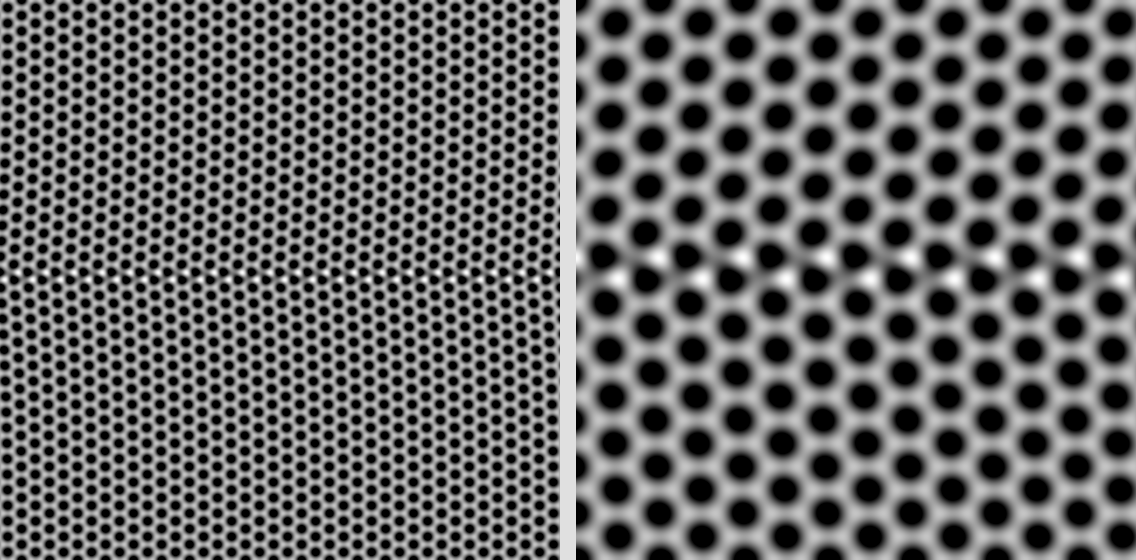
Left: the whole. Right: its middle third, enlarged.
Give the GLSL for this pattern, as a Shadertoy shader.

```glsl
const float TAU = 6.2831853;
const vec2 REPEATS = vec2(20.0, 36.0);  // staggered cells across and down
const float BEND_Y = 0.519;             // height where the columns kink
const float BEND_START = 0.48;          // column offset at the kink, in cells
const float BEND_AMOUNT = 0.294;        // extra offset far from the kink
const float BEND_POWER = 2.5;
const float SEAM_Y = 0.507;             // height of the row of bright sparks
const float SEAM_WIDTH = 0.014;
const float SEAM_PHASE = 0.46;
const float BASE_GRAY = 0.365;
const float CONTRAST = 0.27;

// Signed vertical distance that wraps around the tile
float wrappedOffset(float y, float center) {
    return fract(y - center + 0.5) - 0.5;
}

// Sideways drift of the columns, steep at the kink and flat half a tile away
float columnDrift(float y) {
    float t = 2.0 * abs(wrappedOffset(y, BEND_Y));
    return BEND_START + BEND_AMOUNT * (1.0 - pow(max(1.0 - t, 0.0), BEND_POWER));
}

// A common phase favours one set of gaps between dots over the other
float seamPhase(float y) {
    float d = wrappedOffset(y, SEAM_Y) / SEAM_WIDTH;
    return SEAM_PHASE * exp(-d * d);
}

// Three crossing waves: 3 at dot centers, -1.5 in the gaps
float hexWaves(vec2 cell, float phase) {
    vec2 a = TAU * cell;
    return cos(2.0 * a.x + phase)
         + cos(a.y - a.x + phase)
         + cos(-a.y - a.x + phase);
}

void mainImage(out vec4 fragColor, in vec2 fragCoord) {
    vec2 uv = fragCoord / iResolution.xy;
    vec2 cell = uv * REPEATS;
    cell.x -= columnDrift(uv.y);

    float wave = hexWaves(cell, seamPhase(uv.y));
    float gray = clamp(BASE_GRAY - CONTRAST * wave, 0.0, 1.0);
    fragColor = vec4(vec3(gray), 1.0);
}
```
